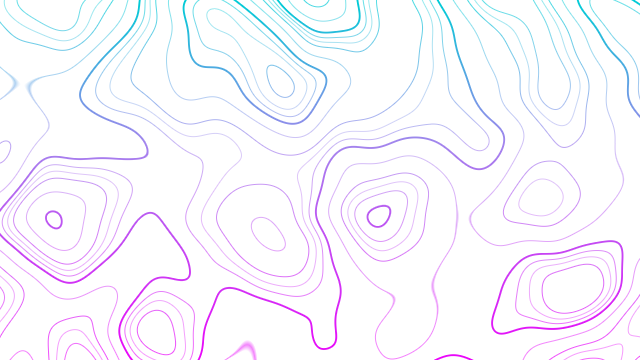
Write a Shadertoy shader that draws this background.

```glsl
// Topographic contour lines on white, fading from magenta at the bottom to cyan at the top.

vec3 hash3(vec2 cell) {
    vec3 k = vec3(dot(cell, vec2(127.1, 311.7)),
                  dot(cell, vec2(269.5, 183.3)),
                  dot(cell, vec2(419.2, 371.9)));
    return fract(sin(k) * 43758.55);
}

// Smooth cellular noise: one signed Gaussian hill at a random spot in each cell.
float terrain(vec2 p) {
    vec2 cell = floor(p);
    float height = 0.0;
    for (int y = -2; y <= 2; y++) {
        for (int x = -2; x <= 2; x++) {
            vec2 id = cell + vec2(x, y);
            vec3 rnd = hash3(id);
            vec2 d = id + rnd.xy - p;
            height += (2.0 * rnd.z - 1.0) * exp(-dot(d, d) / 0.56);
        }
    }
    return height;
}

// Height in contour steps; whole numbers lie on lines.
float contourHeight(vec2 p) {
    // Layered sines make the lines waver.
    p += 0.013 * sin(p.yx * vec2(19.0, 23.0) + vec2(0.7, 2.1));
    p += 0.005 * sin(p.yx * vec2(41.0, 37.0) + vec2(4.0, 1.3));
    float h = terrain(p / 0.2 + vec2(13.0, 7.0)) / 0.18;
    // Uneven steps bunch thin lines and leave a gap beside each bold one.
    return h + 0.5 * sin(1.257 * h + 1.88);
}

vec3 inkColour(float y) {
    vec3 magenta = vec3(0.92, 0.02, 0.98);
    vec3 lavender = vec3(0.64, 0.52, 0.93);
    vec3 cyan = vec3(0.0, 0.80, 0.84);
    return y < 0.6 ? mix(magenta, lavender, y / 0.6)
                   : mix(lavender, cyan, (y - 0.6) / 0.4);
}

void mainImage(out vec4 fragColor, in vec2 fragCoord) {
    vec2 p = fragCoord / iResolution.y;

    // Distance to the nearest contour from the local slope.
    float h = contourHeight(p);
    vec2 e = vec2(0.001, 0.0);
    vec2 slope = vec2(contourHeight(p + e.xy) - h, contourHeight(p + e.yx) - h) / e.x;
    float level = round(h);
    float dist = abs(h - level) / max(length(slope), 4.0);

    // Every fifth line is bold; the others are thin with varied strength.
    float rank = mod(level, 5.0);
    bool bold = rank < 0.5;
    float halfWidth = bold ? 0.0026 : 0.0014;
    float opacity = bold ? 1.0 : 0.3 + 0.5 * fract(0.4 * rank);

    float coverage = clamp((halfWidth - dist) * iResolution.y + 0.5, 0.0, 1.0);
    fragColor = vec4(mix(vec3(1.0), inkColour(p.y), coverage * opacity), 1.0);
}
```
